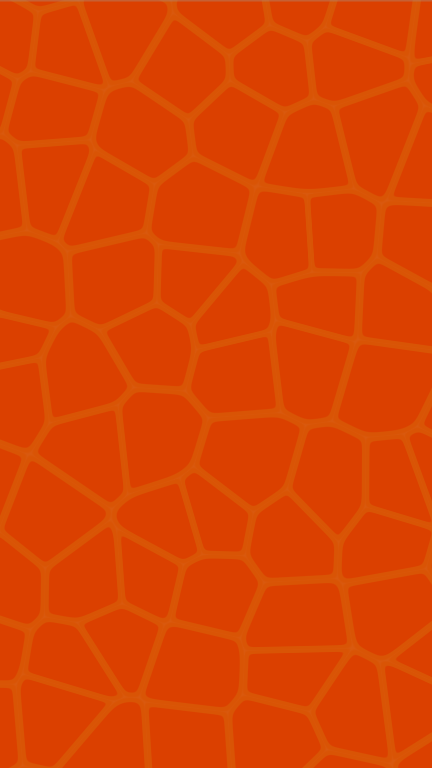
A Shadertoy shader for this pattern:

```glsl
vec2 hash22(vec2 p) {
    vec3 q = fract(p.xyx * vec3(0.1031, 0.1030, 0.0973));
    q += dot(q, q.yzx + 33.33);
    return fract((q.xx + q.yz) * q.zy);
}

// Jittered centre of the cell in one grid square
vec2 cellCentre(vec2 square) {
    return square + 0.5 + 0.8 * (hash22(square + 17.0) - 0.5);
}

// Distance to the walls, slightly shortened between distant centres,
// so that close cells share thinner walls
float wallDistance(vec2 p) {
    vec2 base = floor(p);
    vec2 nearestSquare = base;
    vec2 toNearest = vec2(8.0);
    for (int y = -1; y <= 1; y++) {
        for (int x = -1; x <= 1; x++) {
            vec2 square = base + vec2(x, y);
            vec2 toCentre = cellCentre(square) - p;
            if (dot(toCentre, toCentre) < dot(toNearest, toNearest)) {
                toNearest = toCentre;
                nearestSquare = square;
            }
        }
    }

    // Exponential smooth minimum over all neighbours rounds the corners
    float rounding = 0.024;
    float sum = 0.0;
    for (int y = -2; y <= 2; y++) {
        for (int x = -2; x <= 2; x++) {
            if (x == 0 && y == 0) continue;
            vec2 toCentre = cellCentre(nearestSquare + vec2(x, y)) - p;
            vec2 between = toCentre - toNearest;
            float spacing = pow(dot(between, between), 0.62);
            float bisector = dot(0.5 * (toNearest + toCentre), between) / spacing;
            sum += exp(-bisector / rounding);
        }
    }
    return -rounding * log(max(sum, 1e-30));
}

void mainImage(out vec4 fragColor, in vec2 fragCoord) {
    // Slightly tilted grid
    float cellsAcross = 5.6;
    float pixel = cellsAcross / iResolution.x;
    vec2 p = mat2(0.99, 0.14, -0.14, 0.99) * fragCoord * pixel;
    float d = wallDistance(p);

    // Flat cells, walls with a faint lighter crest
    vec3 cellColor = vec3(0.86, 0.25, 0.0);
    vec3 wallColor = vec3(0.85, 0.33, 0.02);
    vec3 crestColor = vec3(0.85, 0.35, 0.06);
    float wall = 1.0 - smoothstep(-0.7 * pixel, 0.7 * pixel, d - 0.05);
    float crest = 1.0 - smoothstep(-0.02, 0.012, d);
    vec3 color = mix(cellColor, mix(wallColor, crestColor, crest), wall);

    // Faint pale hairline along the top border
    float fromTop = iResolution.y - fragCoord.y;
    float hairline = clamp(0.002 * iResolution.y - fromTop + 0.5, 0.0, 1.0);
    color = mix(color, vec3(0.7, 0.5, 0.4), 0.5 * hairline);

    fragColor = vec4(color, 1.0);
}
```
